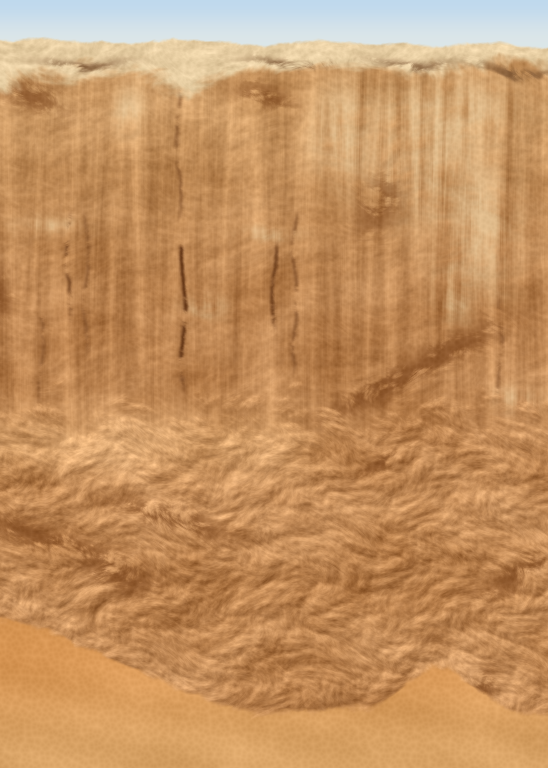
A Shadertoy shader for this texture:

```glsl
// An eroded sandstone bank: pale rim under the sky, streaked wall, rubble and a drift of orange sand.

vec2 hash2(vec2 c) {
    return fract(sin(vec2(dot(c, vec2(127.1, 311.7)), dot(c, vec2(269.5, 183.3)))) * 43758.5);
}

// Distance to the nearest scattered cell centre
float cells(vec2 p) {
    vec2 base = floor(p), f = fract(p);
    float nearest = 4.0;
    for (int j = -1; j <= 1; j++)
        for (int i = -1; i <= 1; i++) {
            vec2 o = vec2(i, j);
            vec2 r = o + hash2(base + o) - f;
            nearest = min(nearest, dot(r, r));
        }
    return sqrt(nearest);
}

// Layered cellular noise, bent by sines; averages near 0.45
float layers(vec2 p) {
    float sum = 0.0, amp = 0.5;
    for (int i = 0; i < 5; i++) {
        p += 0.22 * sin(p.yx * 1.7 + float(i));
        sum += amp * cells(p);
        p = mat2(1.76, 0.95, -0.95, 1.76) * p + 3.7;
        amp *= 0.52;
    }
    return sum;
}

// Soft oval, s = centre and radii, sheared by slope
float oval(vec2 p, vec4 s, float slope) {
    vec2 d = p - s.xy;
    d.y -= slope * d.x;
    d /= s.zw;
    return exp(-dot(d, d));
}

const vec4 hollows[12] = vec4[](
    vec4(0.82, 0.545, 0.10, 0.020), vec4(0.68, 0.490, 0.09, 0.016),
    vec4(0.70, 0.400, 0.04, 0.009), vec4(0.69, 0.735, 0.04, 0.035),
    vec4(0.06, 0.875, 0.06, 0.018), vec4(0.00, 0.620, 0.02, 0.035),
    vec4(0.08, 0.300, 0.13, 0.016), vec4(0.32, 0.325, 0.10, 0.016),
    vec4(0.22, 0.250, 0.06, 0.020), vec4(0.95, 0.255, 0.07, 0.018),
    vec4(0.48, 0.875, 0.05, 0.015), vec4(0.89, 0.105, 0.02, 0.025));

const vec4 bleached[10] = vec4[](
    vec4(0.62, 0.830, 0.05, 0.060), vec4(0.82, 0.860, 0.14, 0.040),
    vec4(0.88, 0.700, 0.07, 0.080), vec4(0.82, 0.620, 0.03, 0.040),
    vec4(0.49, 0.694, 0.05, 0.009), vec4(0.09, 0.705, 0.06, 0.011),
    vec4(0.37, 0.600, 0.04, 0.015), vec4(0.95, 0.480, 0.04, 0.018),
    vec4(0.76, 0.780, 0.10, 0.060), vec4(0.24, 0.860, 0.03, 0.030));

// x, top, bottom, strength
const vec4 cracks[8] = vec4[](
    vec4(0.334, 0.70, 0.48, 1.0), vec4(0.325, 0.90, 0.70, 0.45),
    vec4(0.125, 0.73, 0.57, 0.7), vec4(0.157, 0.73, 0.52, 0.4),
    vec4(0.500, 0.69, 0.55, 0.8), vec4(0.538, 0.73, 0.50, 0.5),
    vec4(0.075, 0.62, 0.46, 0.4), vec4(0.912, 0.62, 0.46, 0.4));

// Centre and half width of the gaps under the rim
const vec2 gaps[4] = vec2[](vec2(0.15, 0.07), vec2(0.53, 0.07), vec2(0.75, 0.06), vec2(0.94, 0.07));

void mainImage(out vec4 fragColor, in vec2 fragCoord) {
    vec2 p = fragCoord / iResolution.xy;
    vec2 q = vec2(p.x * iResolution.x / iResolution.y, p.y);

    float broad = layers(q * vec2(6.0, 9.0));
    float rough = layers(q * vec2(17.0, 25.0));
    float lit = layers(q * vec2(17.0, 25.0) + vec2(-0.06, 0.13)) - rough;
    float grain = cells(q * 150.0) - 0.45;
    float streak = layers(vec2(q.x * 42.0, q.y * 2.2)) - 0.45;
    vec2 bent = p + vec2(0.03, 0.024) * (vec2(broad, rough) - 0.45);

    // Streaked wall above, broken rubble below
    float rubble = 1.0 - smoothstep(0.43, 0.48, p.y + 0.15 * (rough - 0.45));
    vec3 color = mix(vec3(0.74, 0.52, 0.32), vec3(0.79, 0.59, 0.38), smoothstep(0.55, 0.9, p.y));
    color += vec3(0.30, 0.28, 0.24) * streak * (1.0 - rubble);
    color += vec3(0.22, 0.23, 0.22) * (broad - 0.43);
    color += lit * mix(0.22, 0.75, rubble) * vec3(1.0, 0.92, 0.78);
    float crest = exp(-pow((p.y - 0.425) / 0.045, 2.0)) * (1.0 - smoothstep(0.45, 0.7, p.x));
    color += vec3(0.09, 0.10, 0.09) * crest;

    // Bleached patches with drip streaks
    float pale = 0.0;
    for (int i = 0; i < 10; i++) pale += oval(bent, bleached[i], 0.0);
    pale = min(pale, 1.0) * clamp(0.55 + 2.2 * streak + 1.5 * (rough - 0.45), 0.0, 1.0);
    color = mix(color, vec3(0.91, 0.79, 0.61), 0.75 * pale);

    // Shaded hollows
    float shade = 0.0;
    for (int i = 0; i < 12; i++)
        shade += oval(bent, hollows[i], hollows[i].x > 0.5 ? 0.35 : -0.2);
    shade = min(shade, 1.0) * smoothstep(0.24, 0.52, rough - 0.5 * lit);
    color = mix(color, vec3(0.50, 0.29, 0.13), 0.72 * shade);

    // Vertical cracks
    for (int i = 0; i < 8; i++) {
        vec4 c = cracks[i];
        float d = p.x - c.x - 0.004 * sin(p.y * 47.0 + c.x * 90.0) - 0.012 * (rough - 0.45);
        float span = smoothstep(c.z, c.z + 0.04, p.y) * (1.0 - smoothstep(c.y - 0.02, c.y, p.y));
        float line = exp(-pow(d / 0.0045, 2.0)) * smoothstep(0.25, 0.5, rough);
        color = mix(color, vec3(0.42, 0.24, 0.11), c.w * span * line);
    }

    // Pale rim with dark gaps
    float rim = smoothstep(0.892, 0.912, p.y + 0.10 * (broad - 0.45) + 0.004 * sin(p.x * 19.0));
    color = mix(color, vec3(0.91, 0.81, 0.64) + 0.3 * lit, rim);
    for (int i = 0; i < 4; i++) {
        float y = 0.918 + 0.005 * sin(p.x * 31.0) - 0.010 * smoothstep(0.8, 0.95, p.x);
        float gap = oval(bent, vec4(gaps[i].x, y, gaps[i].y, 0.006), 0.0);
        color = mix(color, vec3(0.48, 0.33, 0.20), 0.85 * gap * smoothstep(0.28, 0.48, rough));
    }

    // Sand drift at the foot
    float drift = 0.073 + 0.127 * (1.0 - smoothstep(-0.05, 0.5, p.x));
    drift += 0.06 * exp(-pow((p.x - 0.8) / 0.085, 2.0)) + 0.025 * (rough - 0.45);
    vec3 sand = mix(vec3(0.85, 0.64, 0.40), vec3(0.85, 0.59, 0.33), smoothstep(0.0, 0.16, p.y));
    sand += 0.10 * (broad - 0.45) + 0.012 * sin(p.y * 90.0 + p.x * 14.0);
    color = mix(color, sand, 1.0 - smoothstep(drift - 0.005, drift + 0.004, p.y));
    color += 0.05 * grain;

    // Sky
    float horizon = 0.948 - 0.008 * p.x + 0.002 * sin(p.x * 23.0) + 0.012 * (rough - 0.45);
    vec3 sky = mix(vec3(0.86, 0.90, 0.91), vec3(0.75, 0.85, 0.93), smoothstep(0.945, 1.0, p.y));
    color = mix(color, sky, smoothstep(horizon - 0.002, horizon + 0.003, p.y));

    fragColor = vec4(clamp(color, 0.0, 1.0), 1.0);
}
```
